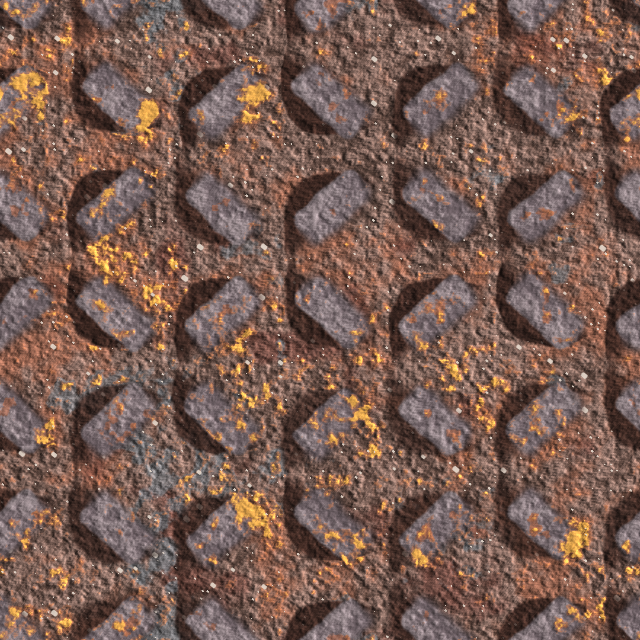
Give the GLSL for this texture, as a three.js fragment shader.

```glsl
// Rusted steel tread plate: a 6 by 6 grid of raised lugs in alternating diagonals.
varying vec2 vUv;

const float COUNT = 6.0;
const vec2 GRID_SHIFT = vec2(0.07, 0.06);
const vec2 LUG_AXIS = vec2(0.74, 0.67);

const vec3 SOIL = vec3(0.33, 0.25, 0.22);
const vec3 BROWN = vec3(0.54, 0.43, 0.39);
const vec3 RUST = vec3(0.60, 0.37, 0.28);
const vec3 OXBLOOD = vec3(0.36, 0.19, 0.16);
const vec3 OCHRE = vec3(0.88, 0.65, 0.29);
const vec3 SLATE = vec3(0.42, 0.44, 0.46);
const vec3 STEEL = vec3(0.40, 0.35, 0.365);
const vec3 PALE_STEEL = vec3(0.57, 0.515, 0.525);
const vec3 SHADOW = vec3(0.14, 0.095, 0.085);
const vec3 GRIT = vec3(0.90, 0.85, 0.80);

float hash(vec2 p) {
  return fract(sin(dot(p, vec2(127.1, 311.7))) * 43758.5453);
}

// Value noise that wraps at the canvas edges
float noise(vec2 uv, float freq, float seed) {
  vec2 p = uv * freq;
  vec2 i = floor(p);
  vec2 f = fract(p);
  f = f * f * (3.0 - 2.0 * f);
  vec2 lo = mod(i, freq) + seed * 17.3;
  vec2 hi = mod(i + 1.0, freq) + seed * 17.3;
  return mix(mix(hash(lo), hash(vec2(hi.x, lo.y)), f.x),
             mix(hash(vec2(lo.x, hi.y)), hash(hi), f.x), f.y);
}

float fbm(vec2 uv, float freq, float seed) {
  float sum = 0.0;
  float amp = 0.533;
  for (int k = 0; k < 4; k++) {
    sum += amp * noise(uv, freq, seed);
    freq *= 2.0;
    amp *= 0.5;
  }
  return sum;
}

float roundBox(vec2 p, vec2 halfSize, float r) {
  vec2 q = abs(p) - halfSize + r;
  return length(max(q, 0.0)) + min(max(q.x, q.y), 0.0) - r;
}

// Scattered angular chips, one at most per cell
float chips(vec2 uv, float freq, float density, float seed) {
  vec2 id = mod(floor(uv * freq), freq) + seed;
  vec2 centre = 0.3 + 0.4 * vec2(hash(id + 3.1), hash(id + 7.7));
  vec2 p = fract(uv * freq) - centre;
  float radius = mix(0.08, 0.23, hash(id + 5.3));
  float d = max(length(p), abs(p.x * 0.8 + p.y) * 1.1) - radius;
  return smoothstep(0.05, -0.05, d) * step(1.0 - density, hash(id));
}

// Soft-edged patch where a value passes a level
float patchMask(float value, float level, float softness) {
  return smoothstep(level - softness, level + softness, value);
}

void main() {
  vec2 uv = vUv;
  float blotch = fbm(uv, 7.0, 1.0);
  float mottle = fbm(uv, 24.0, 2.0);
  float grain = fbm(uv, 110.0, 3.0);
  float relief = grain - fbm(uv + vec2(0.003, 0.0015), 110.0, 3.0);
  float flakes = fbm(uv, 48.0, 4.0);

  // Lug frame: along runs down the bar, side is positive on the shaded flank
  vec2 g = uv * COUNT + 0.5 - GRID_SHIFT;
  vec2 cell = mod(floor(g), COUNT);
  vec2 p = fract(g) - 0.5;
  float inside = smoothstep(0.5, 0.36, max(abs(p.x), abs(p.y)));
  float falling = 1.0 - mod(cell.x + cell.y, 2.0);
  float wear = hash(cell + 2.3);
  float stain = hash(cell + 9.1);
  p += 0.06 * (vec2(hash(cell), hash(cell + 4.7)) - 0.5);
  p += 0.06 * (vec2(fbm(uv, 36.0, 5.0), fbm(uv, 36.0, 6.0)) - 0.5);
  p.y *= 1.0 - 2.0 * falling;
  float along = dot(p, LUG_AXIS);
  float side = dot(p, vec2(-LUG_AXIS.y, LUG_AXIS.x)) + 0.03;
  float lug = roundBox(vec2(along - 0.02, side), vec2(0.38 - 0.03 * wear, 0.185), 0.09);

  // Ground: mottled soil, rust, old paint
  vec3 col = mix(SOIL, BROWN, patchMask(0.3 * mottle + 0.7 * grain, 0.44, 0.2));
  float rustField = 0.4 * blotch + 0.35 * mottle + 0.25 * flakes + 0.10 * exp(-abs(lug) * 9.0);
  col = mix(col, RUST, 0.7 * patchMask(rustField, 0.57, 0.09));
  col = mix(col, OXBLOOD, 0.5 * patchMask(fbm(uv, 11.0, 7.0), 0.68, 0.07));
  float paint = 0.7 * fbm(uv, 8.0, 8.0) + 0.3 * flakes;
  col = mix(col, SLATE, 0.75 * patchMask(paint, 0.62, 0.03));
  col *= 1.0 - 0.2 * exp(-max(lug, 0.0) * 10.0);

  // Shaded flank: a pointed lens beside the bar
  float reach = along + 0.07;
  float lens = side - 0.39 * (1.0 - reach * reach / 0.25);
  float softness = mix(0.02, 0.07, wear * wear);
  float shade = smoothstep(softness, -softness, lens) * smoothstep(-0.16, 0.02, side);
  col = mix(col, SHADOW + 0.2 * RUST * grain, shade * mix(0.97, 0.78, wear));

  // Bare steel top, crisp by the shade and melting into rust opposite
  float edge = mix(0.06, 0.018, smoothstep(-0.06, 0.1, side));
  float face = smoothstep(edge, -edge, lug);
  float sheen = 0.35 * mottle + 0.65 * grain + 0.14 * smoothstep(-0.17, 0.1, side);
  vec3 steel = mix(STEEL, PALE_STEEL, patchMask(sheen, 0.60, 0.22));
  steel = mix(steel, RUST, 0.7 * patchMask(flakes - 0.8 * lug, 0.78, 0.05));
  steel *= 1.0 - 0.2 * smoothstep(-0.07, 0.0, lug);
  col = mix(col, steel, face);

  // Yellow rust gathers at one end of each bar and in loose patches
  float end = mix(sign(hash(cell + 6.2) - 0.45), 1.0, falling);
  vec2 toEnd = vec2(along - 0.36 * end, side + 0.09);
  float crust = 0.30 * stain * stain * inside * exp(-dot(toEnd, toEnd) * 32.0);
  float yellow = 0.6 * flakes + 0.4 * fbm(uv, 6.0, 9.0) + 0.35 * (grain - 0.5) + crust;
  yellow *= 1.0 - 0.3 * shade * (1.0 - face);
  col = mix(col, vec3(0.66, 0.39, 0.25), 0.6 * patchMask(yellow, 0.64, 0.05));
  col = mix(col, OCHRE, 0.85 * patchMask(yellow, 0.715, 0.04));

  // Pitted surface light, then pale grit on the ground
  col *= clamp(1.05 + mix(2.0, 1.1, face) * relief, 0.5, 1.6);
  float grit = max(chips(uv, 40.0, 0.09, 1.0), chips(uv, 100.0, 0.09, 2.0));
  col = mix(col, GRIT, 0.9 * grit * (1.0 - face) * (1.0 - 0.8 * shade));
  gl_FragColor = vec4(col, 1.0);
}
```
